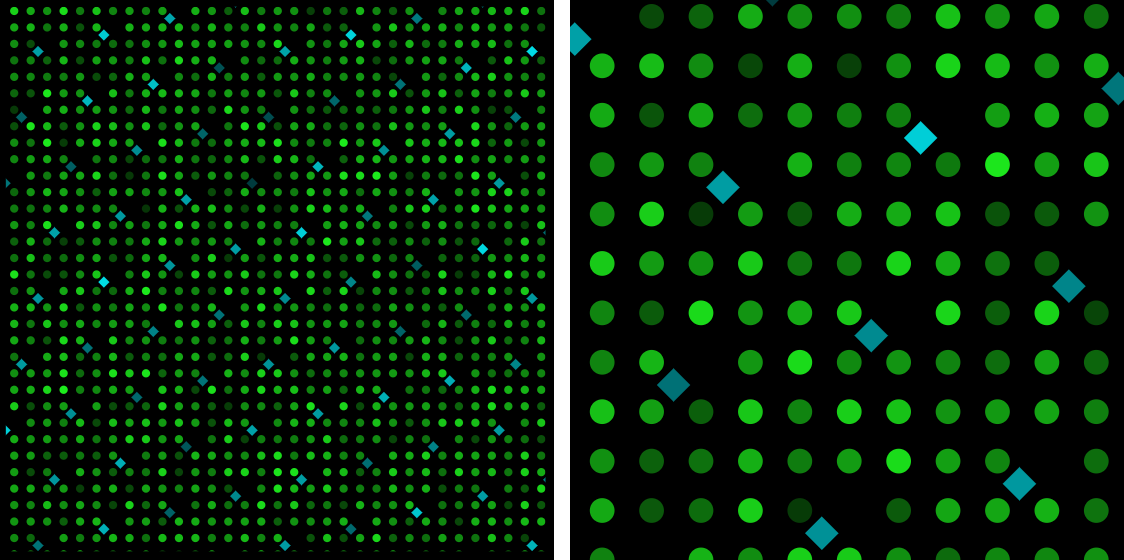
Left, the full canvas; right, a detail of the centre.
This pattern is drawn by a Shadertoy shader. Its source:

```glsl
// Grid of green dots of varied brightness, with cyan diamonds along slanted lattice lines on black.
#define CELLS_DOWN 34.0
#define GRID_ORIGIN vec2(0.363, 0.165)
#define DOT_RADIUS 0.25
#define DIAMOND_RADIUS 0.34
#define DIAMOND_SHIFT vec2(-0.555, 0.46)
#define LATTICE_PERIOD 15.0
#define LATTICE_SLOPE 4.0
#define LATTICE_PHASE 10.0
#define FRAME_MIN vec2(0.354, 0.41)
#define FRAME_MAX vec2(33.12, 33.47)
#define DOT_COLOR vec3(0.12, 1.0, 0.12)
#define DIAMOND_COLOR vec3(0.0, 0.96, 1.0)

// Two independent random values per cell, from an integer hash
vec2 hash2(vec2 cell) {
    uvec2 v = uvec2(ivec2(cell) + 64) * 1664525u + 1013904223u;
    v.x += v.y * 1664525u;
    v.y += v.x * 1664525u;
    v ^= v >> 16u;
    v.x += v.y * 1664525u;
    v.y += v.x * 1664525u;
    v ^= v >> 16u;
    return vec2(v & 65535u) / 65535.0;
}

// Brightness clustered around the middle of its range
float cellBrightness(vec2 cell) {
    vec2 h = hash2(cell);
    return mix(0.2, 0.95, 0.5 * (h.x + h.y));
}

// One cell in every LATTICE_PERIOD holds a diamond instead of a dot
bool holdsDiamond(vec2 cell) {
    float line = cell.x + LATTICE_SLOPE * cell.y - LATTICE_PHASE;
    return mod(line + 0.5, LATTICE_PERIOD) < 1.0;
}

float coverage(float dist, float pixel) {
    return clamp(0.5 - dist / pixel, 0.0, 1.0);
}

void mainImage(out vec4 fragColor, in vec2 fragCoord) {
    // Cell units, measured from the top left
    float pixel = CELLS_DOWN / iResolution.y;
    vec2 p = vec2(fragCoord.x, iResolution.y - fragCoord.y) * pixel;
    vec2 grid = p - GRID_ORIGIN;
    vec3 color = vec3(0.0);

    // Round dots
    vec2 dotCell = floor(grid);
    if (!holdsDiamond(dotCell)) {
        float dist = length(grid - dotCell - 0.5) - DOT_RADIUS;
        color = DOT_COLOR * cellBrightness(dotCell) * coverage(dist, pixel);
    }

    // Diamonds, on a shifted copy of the grid
    vec2 shifted = grid - DIAMOND_SHIFT;
    vec2 diamondCell = floor(shifted);
    if (holdsDiamond(diamondCell)) {
        vec2 q = abs(shifted - diamondCell - 0.5);
        float dist = (q.x + q.y - DIAMOND_RADIUS) * 0.7071;
        vec3 tint = DIAMOND_COLOR * cellBrightness(diamondCell);
        color = mix(color, tint, coverage(dist, pixel));
    }

    // Black frame that crops the grid
    vec2 outside = max(FRAME_MIN - p, p - FRAME_MAX);
    color *= coverage(max(outside.x, outside.y), pixel);

    fragColor = vec4(color, 1.0);
}
```
